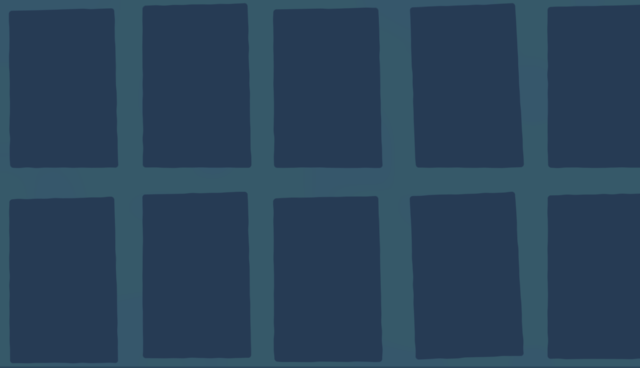
Write a WebGL 2 fragment shader that draws this pattern.

```glsl
#version 300 es
precision highp float;
// Two rows of five hand-cut navy panels on a muted teal ground.
// Each panel is a slightly skewed rounded box; each column has its own
// lean and tilt, and noise adds faint wobble and tint.

uniform vec2 u_resolution;
out vec4 fragColor;

// Lengths are percent of the canvas width.
const vec2 SHEET = vec2(100.0, 57.42);
const int COLUMNS = 5;
const int ROWS = 2;
const float ROW_PITCH = 29.43;
const float PANEL_HEIGHT = 25.52;
const float TOP_WIDTH = 16.44;
const float FOOT_WIDTH = 16.93;
const float FIRST_ROW_FOOT = 26.17;
const float CORNER = 0.5;

const vec3 TEAL = vec3(0.21, 0.35, 0.41);
const vec3 COOL_TEAL = vec3(0.21, 0.34, 0.42);
const vec3 NAVY = vec3(0.15, 0.23, 0.33);
const vec3 EDGE_SHADE = vec3(0.17, 0.28, 0.36);

// Per column: left edge, depth of top edge, lean of sides, rise of top edge
const vec4 CUTS[COLUMNS] = vec4[](
    vec4(1.43, 1.69, 0.13, 0.39),
    vec4(22.27, 0.91, 0.07, 0.39),
    vec4(42.71, 1.50, 0.13, 0.30),
    vec4(64.06, 1.17, 0.91, 0.65),
    vec4(85.55, 1.04, 0.05, 0.28));

float hash(vec2 p) {
    p = fract(p * vec2(0.1031, 0.1137));
    p += dot(p, p.yx + 33.33);
    return fract((p.x + p.y) * p.x * 17.0);
}

float noise(vec2 p) {
    vec2 cell = floor(p);
    vec2 f = fract(p);
    f = f * f * (3.0 - 2.0 * f);
    float low = mix(hash(cell), hash(cell + vec2(1.0, 0.0)), f.x);
    float high = mix(hash(cell + vec2(0.0, 1.0)), hash(cell + 1.0), f.x);
    return mix(low, high, f.y);
}

// Signed distance to one skewed panel; q.y is depth below the sheet top
float panelDistance(vec2 q, vec4 cut, int row) {
    float top = cut.y + float(row) * ROW_PITCH;
    float down = clamp((q.y - top) / PANEL_HEIGHT, 0.0, 1.0);
    float left = cut.x + cut.z * down;
    float width = mix(TOP_WIDTH, FOOT_WIDTH, down);
    float across = clamp((q.x - left) / width, 0.0, 1.0);

    // Only strongly tilted panels also have a tilted foot
    float footRise = cut.w * smoothstep(0.4, 0.65, cut.w);
    float foot = top + PANEL_HEIGHT - footRise * across;
    if (row == 0) foot = min(foot, FIRST_ROW_FOOT);
    float head = top - cut.w * across;

    vec2 d = vec2(max(left - q.x, q.x - left - width),
                  max(head - q.y, q.y - foot)) + CORNER;
    return length(max(d, 0.0)) + min(max(d.x, d.y), 0.0) - CORNER;
}

void main() {
    vec2 p = gl_FragCoord.xy / u_resolution * SHEET;
    float pixel = SHEET.x / u_resolution.x;

    // Panels, with a slight wobble along the cut edges
    vec2 q = vec2(p.x, SHEET.y - p.y);
    q += 0.12 * (vec2(noise(p * 0.7), noise(p * 0.7 + 40.0)) - 0.5);
    float d = 1e3;
    for (int row = 0; row < ROWS; row++)
        for (int col = 0; col < COLUMNS; col++)
            d = min(d, panelDistance(q, CUTS[col], row));

    // Ground with faint patches of cooler tint
    vec3 ground = mix(TEAL, COOL_TEAL, smoothstep(0.55, 0.8, noise(p * 0.12)));
    float softness = max(pixel, 0.15);
    vec3 color = mix(NAVY, ground, smoothstep(-softness, softness, d));

    // Thin shade along the lower border
    color = mix(color, EDGE_SHADE, 1.0 - smoothstep(0.1, 0.4, p.y));
    fragColor = vec4(color, 1.0);
}
```
